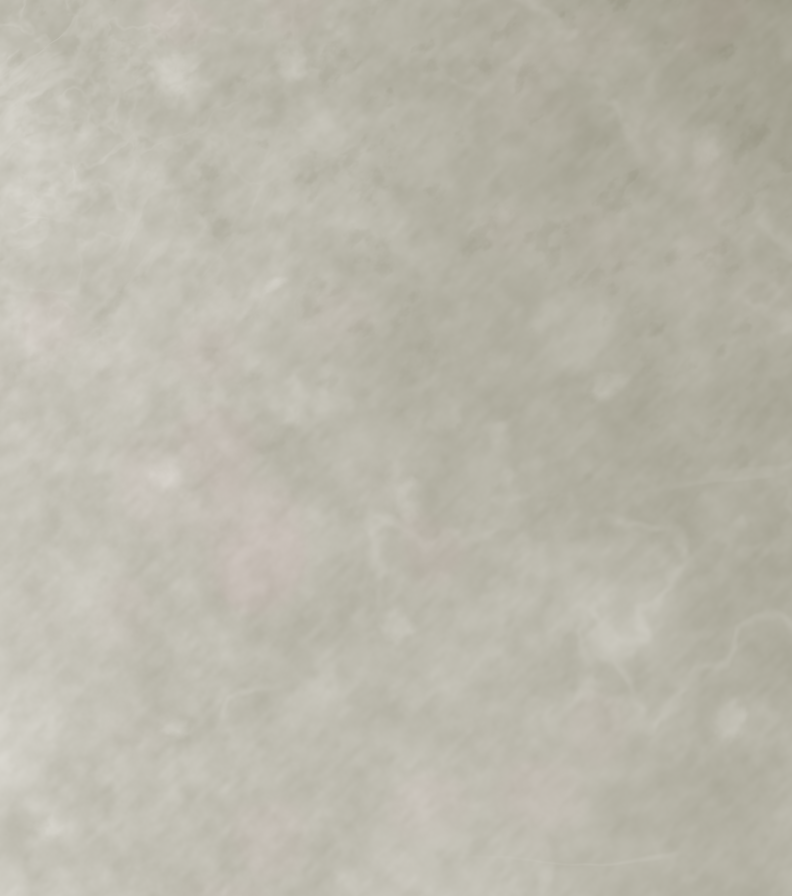
A WebGL 1 fragment shader for this texture:

```glsl
precision highp float;
// Polished beige-grey marble: a soft light falloff, cloudy mottling and faint angular
// clasts from blended Voronoi cells, some of them tinted rose. Soft pale veins,
// scattered chalky flecks and a fine diagonal brushing lie on top.

uniform vec2 u_resolution;

float hash(vec2 p) {
  return fract(sin(dot(p, vec2(127.1, 311.7))) * 43758.5453);
}

vec2 hash2(vec2 p) {
  return vec2(hash(p), hash(p + 57.3));
}

float noise(vec2 p) {
  vec2 i = floor(p), f = fract(p);
  f = f * f * (3.0 - 2.0 * f);
  return mix(mix(hash(i), hash(i + vec2(1.0, 0.0)), f.x),
             mix(hash(i + vec2(0.0, 1.0)), hash(i + vec2(1.0, 1.0)), f.x), f.y);
}

float fbm(vec2 p) {
  float sum = 0.0, amp = 0.5;
  for (int i = 0; i < 5; i++) {
    sum += amp * noise(p);
    p = mat2(1.6, 1.2, -1.2, 1.6) * p + 7.1;
    amp *= 0.5;
  }
  return sum / 0.97;
}

// Two random values per Voronoi cell, blended across narrow soft borders.
vec2 clasts(vec2 p, float sharpness) {
  vec2 cell = floor(p), sum = vec2(0.0);
  float total = 0.0001;
  for (int y = -1; y <= 1; y++) {
    for (int x = -1; x <= 1; x++) {
      vec2 id = cell + vec2(float(x), float(y));
      float weight = exp(-sharpness * length(id + hash2(id) - p));
      sum += weight * hash2(id + 19.7);
      total += weight;
    }
  }
  return sum / total;
}

// Soft bright line along the middle contour of a cloudy field.
float vein(vec2 p, float width) {
  return 1.0 - smoothstep(0.0, width, abs(fbm(p) - 0.5));
}

// Rare ragged chalk spots, one candidate per grid cell.
float flecks(vec2 p) {
  vec2 id = floor(p);
  vec2 d = fract(p) - 0.35 - 0.3 * hash2(id);
  d += 0.22 * (vec2(fbm(p * 6.0), fbm(p * 6.0 + 31.0)) - 0.5);
  float radius = 0.12 + 0.16 * hash(id + 5.0);
  return step(0.84, hash(id + 11.0)) * (1.0 - smoothstep(radius * 0.2, radius, length(d)));
}

void main() {
  vec2 p = gl_FragCoord.xy / u_resolution.y;
  vec2 along = vec2(p.x + p.y, p.y - p.x) * 0.707;
  vec2 warp = vec2(fbm(p * 6.0), fbm(p * 6.0 + 40.0)) - 0.5;
  vec2 q = p + 0.06 * warp;

  // Broad light: brighter at the left and bottom, dimmer at the upper right.
  float tone = 0.740 + 0.11 * (0.44 - p.x) - 0.045 * (p.y - 0.5);

  // Clouds and clasts.
  vec2 large = clasts(q * mat2(3.0, 1.6, -1.6, 3.0) + 3.0, 45.0);
  vec2 small = clasts(q * 9.0 + 12.0, 22.0);
  tone += 0.070 * (fbm(q * 4.0 + 8.0) - 0.5);
  tone += 0.030 * (large.x - 0.5) + 0.022 * (small.x - 0.5);

  // Fine mottling, coarser at the left, with grain rising to the right.
  float rough = mix(1.25, 0.85, smoothstep(0.1, 0.7, p.x));
  tone += 0.055 * rough * (fbm(q * 20.0 + 21.0) - 0.5);
  tone += 0.050 * rough * (fbm(p * 52.0 + 33.0) - 0.5);
  tone += 0.020 * (noise(along * vec2(60.0, 150.0)) - 0.5);
  float pits = smoothstep(0.62, 0.8, fbm(along * vec2(30.0, 42.0) + 5.0));
  tone -= 0.030 * pits * smoothstep(0.1, 0.9, p.y);

  // Cobweb veins upper left, blurred branches elsewhere, level cracks at the right.
  float webArea = smoothstep(0.55, 0.0, p.x) * smoothstep(0.45, 0.9, p.y);
  float web = vein(along * vec2(10.0, 17.0) + 2.0 * warp, 0.06);
  web = max(web, 0.8 * vein(p * 17.0 + 60.0, 0.06));
  float branch = vein(q * 6.0 + 14.0, 0.045) * smoothstep(0.5, 0.8, noise(p * 8.0 + 3.0));
  float crack = vein(vec2(p.x * 0.8, p.y * 5.0) + 0.1 * warp + 27.0, 0.012);
  crack *= smoothstep(0.4, 0.8, p.x) * smoothstep(0.45, 0.7, noise(p * 6.0 + 9.0));
  tone += 0.030 * web * webArea + 0.026 * branch + 0.022 * crack;
  tone += 0.042 * flecks(q * 8.0 + 4.0) * (0.5 + fbm(p * 40.0));

  // Rose tint gathers in clasts at the lower left and the upper right corner.
  float roseArea = smoothstep(0.6, 0.15, length((p - vec2(0.26, 0.24)) * vec2(1.0, 1.1)));
  roseArea = max(roseArea, 0.8 * smoothstep(0.4, 0.05, length(p - vec2(0.85, 0.92))));
  float patches = 0.35 * large.y + 0.35 * small.y + 0.5 * fbm(q * 7.0 + 50.0);
  float rose = roseArea * smoothstep(0.35, 0.75, patches);
  rose = max(rose, 0.5 * smoothstep(0.8, 0.95, small.y));

  vec3 greyBeige = vec3(0.002, -0.008, -0.055);
  vec3 roseBeige = vec3(0.014, -0.019, -0.054);
  vec3 color = tone + 0.006 + mix(greyBeige, roseBeige, rose);
  color.b += 0.15 * (tone - 0.73);
  gl_FragColor = vec4(color, 1.0);
}
```
